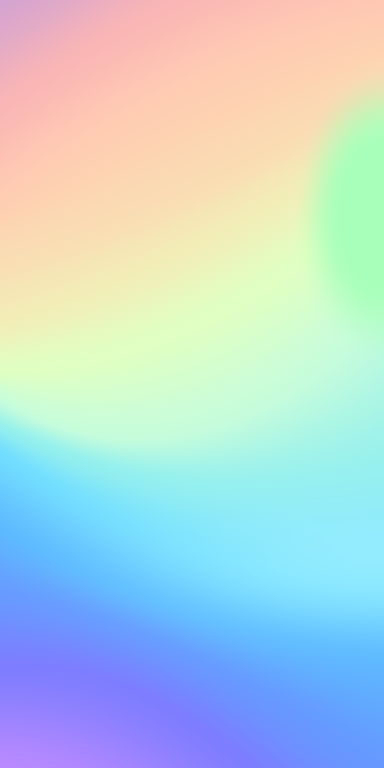
Give the GLSL for this background, as a WebGL 2 fragment shader.

```glsl
#version 300 es
precision highp float;

uniform vec2 u_resolution;
out vec4 outColor;

#define BAND_COUNT 13
#define BAND_SOFTNESS 0.35
#define GREEN_CENTER vec2(1.0, 0.28)
#define GREEN_RADIUS vec2(0.22, 0.18)
#define GREEN_COLOR vec3(0.66, 1.0, 0.73)
#define PALE_CENTER vec2(1.0, 0.725)
#define PALE_RADIUS vec2(0.55, 0.085)
#define PALE_COLOR vec3(0.60, 0.935, 1.0)
#define PALE_STRENGTH 0.8

// Spectrum from lilac at the top to violet at the bottom
const vec3 BAND_COLOR[BAND_COUNT] = vec3[](
    vec3(0.83, 0.64, 0.82), vec3(0.98, 0.71, 0.71), vec3(1.00, 0.80, 0.70),
    vec3(0.98, 0.86, 0.70), vec3(0.95, 0.93, 0.72), vec3(0.88, 1.00, 0.76),
    vec3(0.78, 0.99, 0.86), vec3(0.58, 0.94, 0.93), vec3(0.45, 0.87, 1.00),
    vec3(0.36, 0.72, 1.00), vec3(0.40, 0.60, 1.00), vec3(0.49, 0.49, 1.00),
    vec3(0.73, 0.54, 1.00));

// Depth of each band below the top, at the left, centre and right
const vec3 BAND_DEPTH[BAND_COUNT] = vec3[](
    vec3(0.00, -0.15, -0.35), vec3(0.14, -0.01, -0.10), vec3(0.26, 0.11, 0.03),
    vec3(0.33, 0.24, 0.11), vec3(0.42, 0.32, 0.17), vec3(0.482, 0.42, 0.25),
    vec3(0.52, 0.56, 0.40), vec3(0.555, 0.63, 0.62), vec3(0.585, 0.715, 0.755),
    vec3(0.69, 0.80, 0.85), vec3(0.77, 0.855, 1.00), vec3(0.87, 0.94, 1.20),
    vec3(1.00, 1.13, 1.45));

// Quadratic curve through the three depths of a band
float bandDepth(vec3 depth, float x) {
    vec3 weight = vec3((1.0 - x) * (1.0 - 2.0 * x),
                       4.0 * x * (1.0 - x),
                       x * (2.0 * x - 1.0));
    return dot(depth, weight);
}

vec3 spectrum(vec2 p) {
    vec3 color = BAND_COLOR[0];
    float upper = bandDepth(BAND_DEPTH[0], p.x);
    for (int i = 1; i < BAND_COUNT; i++) {
        float lower = bandDepth(BAND_DEPTH[i], p.x);
        float t = clamp((p.y - upper) / (lower - upper), 0.0, 1.0);
        t = mix(t, smoothstep(0.0, 1.0, t), BAND_SOFTNESS);
        color = mix(color, BAND_COLOR[i], t);
        upper = lower;
    }
    return color;
}

void main() {
    vec2 p = gl_FragCoord.xy / u_resolution;
    p.y = 1.0 - p.y;

    vec3 color = spectrum(p);

    // Green glow with a defined rim on the right edge
    float rim = length((p - GREEN_CENTER) / GREEN_RADIUS);
    color = mix(color, GREEN_COLOR, 1.0 - smoothstep(0.5, 1.1, rim));

    // Pale, wide glow above the blue
    vec2 offset = (p - PALE_CENTER) / PALE_RADIUS;
    color = mix(color, PALE_COLOR, PALE_STRENGTH * exp(-dot(offset, offset)));

    outColor = vec4(color, 1.0);
}
```
